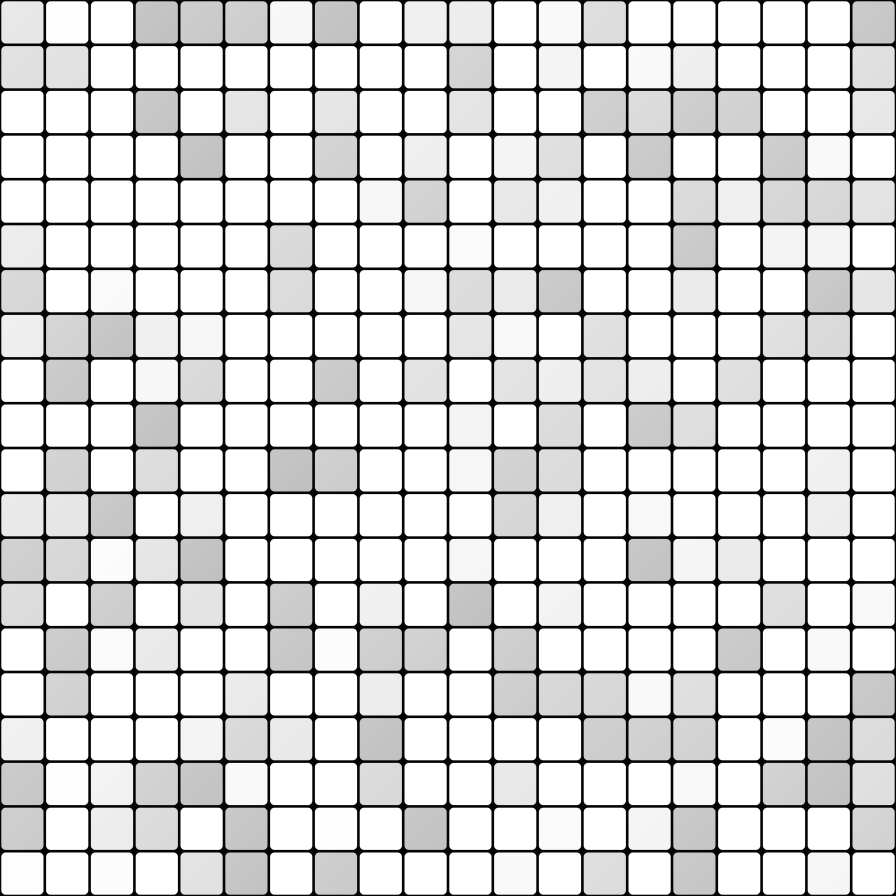
Reproduce this pattern procedurally as a Shadertoy shader.

```glsl
const float REPEATS = 20.0;
const float HALF_GAP = 0.029;
const float CORNER_RADIUS = 0.10;
const float WHITE_SHARE = 0.54;
const vec3 GROUT = vec3(0.015);

float hash(vec2 p, float seed) {
    vec3 q = fract(vec3(p.xyx) * vec3(0.1031, 0.1030, 0.0973) + seed * 0.317);
    q += dot(q, q.yzx + 33.33);
    return fract((q.x + q.y) * q.z);
}

// Signed distance to a rounded square centred on zero
float roundedSquare(vec2 p, float halfSize, float radius) {
    vec2 d = abs(p) - halfSize + radius;
    return length(max(d, 0.0)) + min(max(d.x, d.y), 0.0) - radius;
}

// Mostly white tiles, the rest spread evenly over light greys
float tileShade(vec2 cell, vec2 local) {
    float pick = hash(cell, 1.0);
    float greyness = max(pick - WHITE_SHARE, 0.0) / (1.0 - WHITE_SHARE);
    float sheen = (local.y - local.x) * 0.015 * greyness;
    return 1.0 - 0.24 * greyness + sheen;
}

void mainImage(out vec4 fragColor, in vec2 fragCoord) {
    vec2 grid = fragCoord / iResolution.xy * REPEATS;
    vec2 cell = mod(floor(grid), REPEATS);
    vec2 local = fract(grid) - 0.5;
    float pixel = REPEATS / min(iResolution.x, iResolution.y);

    // Tile coverage with a one-pixel soft edge
    float edge = roundedSquare(local, 0.5 - HALF_GAP, CORNER_RADIUS);
    float coverage = clamp(0.5 - edge / pixel, 0.0, 1.0);

    vec3 color = mix(GROUT, vec3(tileShade(cell, local)), coverage);
    fragColor = vec4(color, 1.0);
}
```
